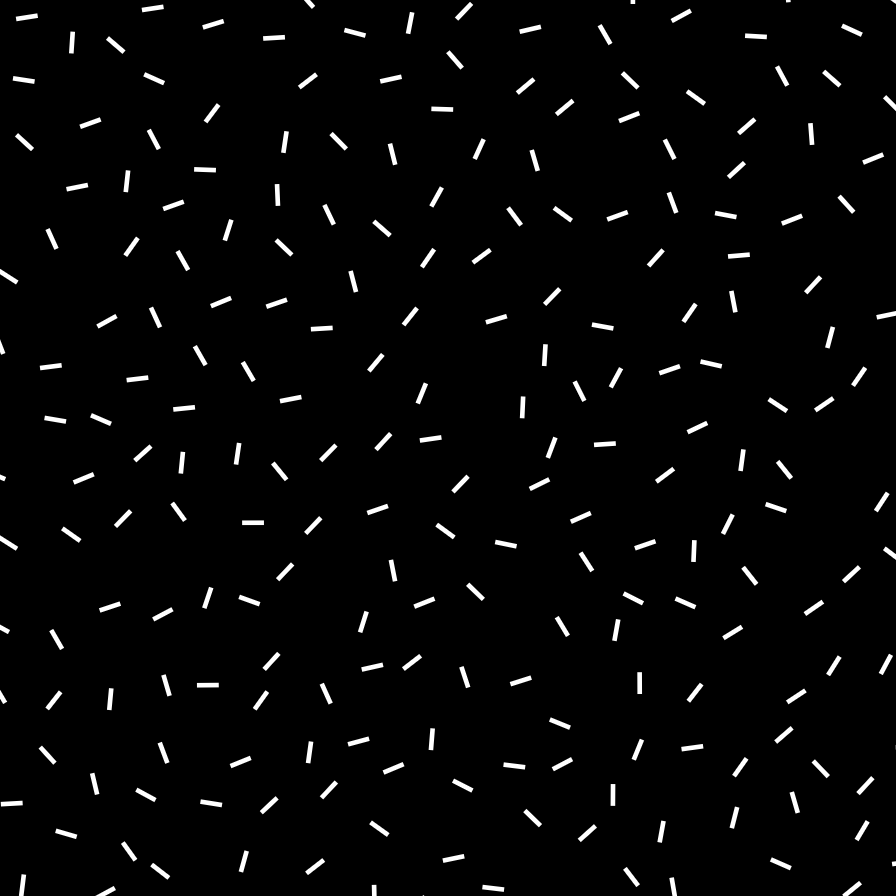
This pattern is drawn by a WebGL 2 fragment shader. Its source:

```glsl
#version 300 es
precision highp float;

uniform vec2 u_resolution;
out vec4 fragColor;

vec3 hash3(vec2 cell) {
    vec3 p = fract(cell.xyx * vec3(0.1031, 0.1030, 0.0973));
    p += dot(p, p.yxz + 33.33);
    return fract((p.xxy + p.yzz) * p.zyx);
}

vec2 seedPoint(vec2 cell) {
    return cell + 0.5 + (hash3(cell).xy - 0.5) * 0.9;
}

// Push each seed away from close neighbours for even spacing
vec2 relaxedPoint(vec2 cell) {
    vec2 seed = seedPoint(cell);
    vec2 push = vec2(0.0);
    for (int y = -1; y <= 1; y++) {
        for (int x = -1; x <= 1; x++) {
            if (x == 0 && y == 0) continue;
            vec2 away = seed - seedPoint(cell + vec2(x, y));
            float gap = max(length(away), 0.001);
            push += away / gap * max(0.0, 0.95 - gap) * 0.5;
        }
    }
    return seed + push;
}

// Antialiased coverage of a square-ended bar
float bar(vec2 p, vec2 halfSize, float pixel) {
    vec2 cover = clamp((halfSize - abs(p)) / pixel + 0.5, 0.0, 1.0);
    return cover.x * cover.y;
}

mat2 rotation(float angle) {
    float c = cos(angle), s = sin(angle);
    return mat2(c, s, -s, c);
}

void main() {
    // Tilted grid, one dash per cell
    float density = 14.7;
    vec2 uv = gl_FragCoord.xy / u_resolution.y;
    vec2 p = rotation(0.4) * uv * density + 40.0;
    vec2 home = floor(p);
    float pixel = density / u_resolution.y;

    float ink = 0.0;
    for (int y = -1; y <= 1; y++) {
        for (int x = -1; x <= 1; x++) {
            vec2 cell = home + vec2(x, y);
            float angle = hash3(cell + 91.0).z * 3.14159;
            vec2 local = rotation(angle) * (p - relaxedPoint(cell));
            ink = max(ink, bar(local, vec2(0.179, 0.038), pixel));
        }
    }

    fragColor = vec4(vec3(ink), 1.0);
}
```
